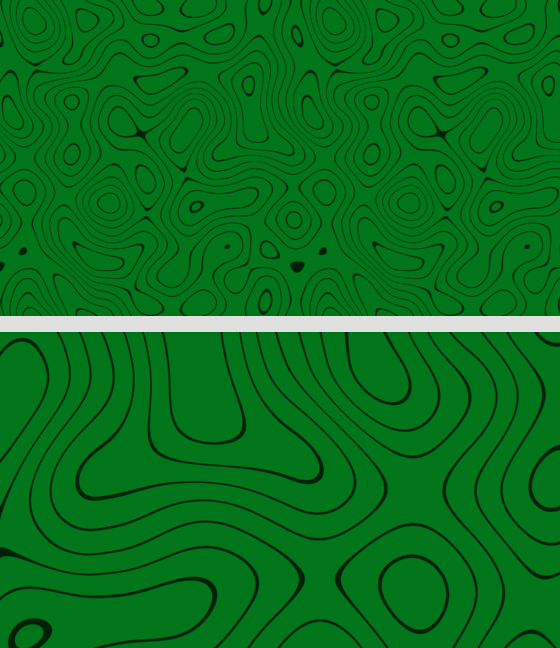
Top: the whole. Bottom: its middle third, enlarged.
Reproduce this pattern procedurally as a Shadertoy shader.

```glsl
const float CELLS = 5.0; // noise cells along one side of the repeating tile

// Random slope at a lattice point, wrapped so that the tile repeats
vec2 slopeAt(vec2 cell) {
    uvec2 q = uvec2(mod(cell, CELLS)) + 11u;
    uint h = q.x * 1597334677u ^ q.y * 3812015801u;
    h = (h ^ (h >> 15)) * 2246822519u;
    h = (h ^ (h >> 13)) * 3266489917u;
    h ^= h >> 16;
    float angle = 6.2832 * float(h & 65535u) / 65536.0;
    vec2 slope = vec2(cos(angle), sin(angle));
    // Steeper along the rising diagonal: hills stretch along the falling one
    vec2 steepAxis = vec2(0.77, 0.64);
    return slope * 0.92 + 0.25 * steepAxis * dot(slope, steepAxis);
}

// Tileable gradient noise with quintic blending
float terrain(vec2 p) {
    vec2 cell = floor(p), f = p - cell;
    vec2 blend = f * f * f * (f * (f * 6.0 - 15.0) + 10.0);
    vec2 e = vec2(0.0, 1.0);
    float a = dot(slopeAt(cell), f);
    float b = dot(slopeAt(cell + e.yx), f - e.yx);
    float c = dot(slopeAt(cell + e.xy), f - e.xy);
    float d = dot(slopeAt(cell + e.yy), f - e.yy);
    return mix(mix(a, b, blend.x), mix(c, d, blend.x), blend.y);
}

void mainImage(out vec4 fragColor, in vec2 fragCoord) {
    // One tile spans 0.949 of the canvas height
    vec2 p = fragCoord / iResolution.y * CELLS / 0.949;
    float level = terrain(p + vec2(0.3, 0.6)) * 7.2 + 0.35;

    // Contours have a fixed height range, so they swell on flat ground
    float offset = fract(level) - 0.5;
    float halfBand = 0.046;

    // Share of the pixel footprint that the contour covers
    float footprint = max(1.3 * length(vec2(dFdx(level), dFdy(level))), 1e-4);
    float low = max(offset - 0.5 * footprint, -halfBand);
    float high = min(offset + 0.5 * footprint, halfBand);
    float ink = clamp((high - low) / footprint, 0.0, 1.0);

    vec3 green = vec3(0.0, 0.46, 0.10);
    vec3 darkGreen = vec3(0.0, 0.13, 0.03);
    fragColor = vec4(mix(green, darkGreen, ink), 1.0);
}
```
